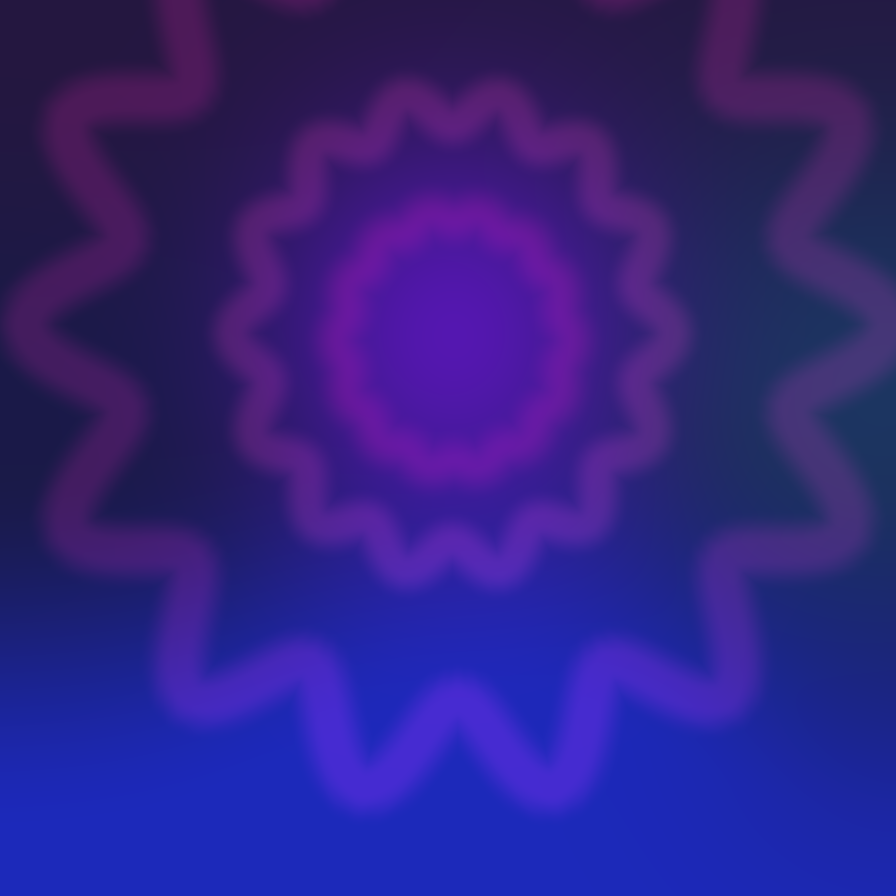
Reproduce this background procedurally as a Shadertoy shader.

```glsl
// Three soft, wavy, nested rings around a violet glow, over a dark
// indigo field that turns blue below and teal at the right.
// Each ring is a polar cosine wave, stroked by its distance to the pixel.

#define LOBES 14.0        // waves around each ring
#define STRETCH 1.1       // height of the rings over their width
#define SEGMENTS 20       // pieces of curve tested near each pixel
#define SEARCH_ARC 0.32   // half angle of the tested piece, in radians
#define GLOW_RADIUS 0.21
#define BLUE_TOP 0.48     // height where the blue begins to rise
#define BLUE_BASE 0.06    // height where the blue is full

const vec3 PLUM   = vec3(0.14, 0.09, 0.25);
const vec3 NAVY   = vec3(0.10, 0.10, 0.28);
const vec3 TEAL   = vec3(0.11, 0.22, 0.39);
const vec3 BLUE   = vec3(0.11, 0.16, 0.73);
const vec3 VIOLET = vec3(0.33, 0.09, 0.69);

float gaussian(vec2 p, vec2 size) {
    vec2 q = p / size;
    return exp(-dot(q, q));
}

float segmentDistance(vec2 p, vec2 a, vec2 b) {
    vec2 ab = b - a;
    float t = clamp(dot(p - a, ab) / dot(ab, ab), 0.0, 1.0);
    return length(p - a - ab * t);
}

vec2 wavePoint(float angle, float radius, float amplitude) {
    float r = radius + amplitude * cos(LOBES * angle);
    return r * vec2(cos(angle), STRETCH * sin(angle));
}

// Soft stroke along the part of the wave that lies near p
float waveRing(vec2 p, float radius, float amplitude, float core, float edge) {
    float angle = atan(p.y / STRETCH, p.x + 1e-6) - SEARCH_ARC;
    float stepAngle = 2.0 * SEARCH_ARC / float(SEGMENTS);
    vec2 previous = wavePoint(angle, radius, amplitude);
    float d = 1.0;
    for (int i = 0; i < SEGMENTS; i++) {
        angle += stepAngle;
        vec2 next = wavePoint(angle, radius, amplitude);
        d = min(d, segmentDistance(p, previous, next));
        previous = next;
    }
    return 1.0 - smoothstep(core, edge, d);
}

vec3 background(vec2 uv) {
    vec3 color = mix(NAVY, PLUM, smoothstep(0.55, 0.95, uv.y));
    color = mix(color, TEAL, 0.9 * gaussian(uv - vec2(0.98, 0.56), vec2(0.33, 0.30)));

    // Blue rises higher near the middle
    float rise = 0.16 * exp(-pow((uv.x - 0.54) / 0.27, 2.0));
    float blue = 1.0 - smoothstep(BLUE_BASE, BLUE_TOP, uv.y - rise);
    blue *= 1.0 - 0.3 * gaussian(uv - vec2(1.0, 0.22), vec2(0.2, 0.2));
    color = mix(color, BLUE, blue);

    vec2 glowSize = GLOW_RADIUS * vec2(1.0, STRETCH);
    return mix(color, VIOLET, gaussian(uv - vec2(0.507, 0.625), glowSize));
}

void mainImage(out vec4 fragColor, in vec2 fragCoord) {
    vec2 uv = fragCoord / iResolution.xy;
    vec3 color = background(uv);

    // Rings from the outside in, their centres sinking slightly
    float outer  = waveRing(uv - vec2(0.511, 0.638), 0.432, 0.049, 0.008, 0.046);
    float middle = waveRing(uv - vec2(0.505, 0.628), 0.229, 0.016, 0.004, 0.038);
    float inner  = waveRing(uv - vec2(0.507, 0.620), 0.127, 0.004, 0.000, 0.040);
    color += outer  * vec3(0.16, 0.01, 0.09);
    color += middle * vec3(0.16, 0.03, 0.08);
    color += inner  * vec3(0.14, 0.00, 0.05);

    fragColor = vec4(clamp(color, 0.0, 1.0), 1.0);
}
```
